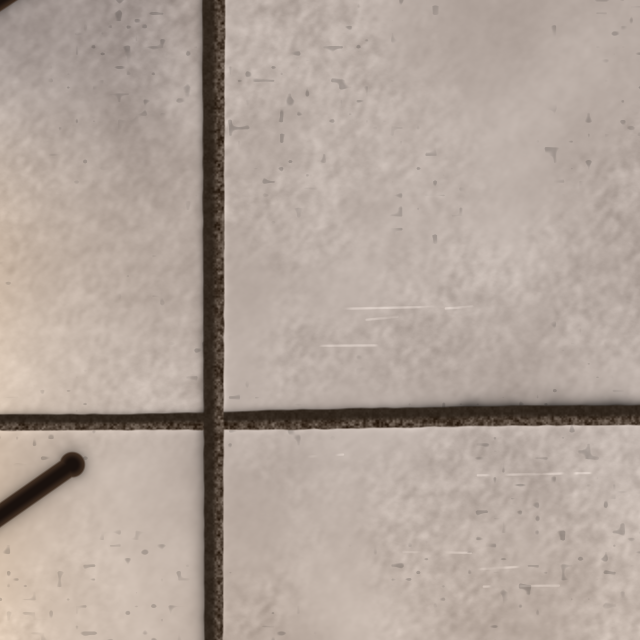
This texture is drawn by a WebGL 2 fragment shader. Its source:

```glsl
#version 300 es
precision highp float;
// Worn beige stone tiles meeting at a dark, gritty cross joint, with two dark rods at the left.
uniform vec2 u_resolution;
out vec4 outColor;

float hash(vec2 p) {
  vec3 q = fract(vec3(p.xyx) * 0.1031);
  q += dot(q, q.yzx + 33.33);
  return fract((q.x + q.y) * q.z);
}

float noise(vec2 p) {
  vec2 i = floor(p), f = fract(p);
  f = f * f * (3.0 - 2.0 * f);
  return mix(mix(hash(i), hash(i + vec2(1, 0)), f.x),
             mix(hash(i + vec2(0, 1)), hash(i + vec2(1, 1)), f.x), f.y);
}

float fbm(vec2 p) {
  float sum = 0.0, amp = 0.5;
  for (int i = 0; i < 5; i++) {
    sum += amp * noise(p);
    p = mat2(1.6, 1.2, -1.2, 1.6) * p + 17.3;
    amp *= 0.5;
  }
  return sum;
}

float segment(vec2 p, vec2 a, vec2 b) {
  vec2 d = b - a;
  return length(p - a - d * clamp(dot(p - a, d) / dot(d, d), 0.0, 1.0));
}

// Mottled stone with warm light from the left, fine relief and pits.
vec3 stone(vec2 p, vec2 tile) {
  vec2 q = p + tile * 7.0 + 20.0;
  float cloud = fbm(q * 5.0) - 0.48;
  float grain = fbm(q * vec2(48.0, 62.0)) - 0.48;
  vec2 r = mat2(0.8, -0.6, 0.6, 0.8) * q * vec2(85.0, 110.0);
  float relief = noise(r) - noise(r + vec2(0.45, -0.5));
  float rough = smoothstep(0.35, 0.65, fbm(q * 4.0 + 9.0));
  if (tile.x < 0.5 && tile.y > 0.5) rough = 0.5 + 0.5 * rough;

  vec3 color = vec3(0.718, 0.668, 0.637);
  color += vec3(0.15, 0.155, 0.155) * cloud;
  color += grain * mix(0.04, 0.15, rough);
  color += relief * mix(0.012, 0.06, rough);
  float glow = exp(-p.x * 7.0) * (1.0 - smoothstep(0.55, 0.95, p.y));
  color += vec3(0.11, 0.085, 0.045) * glow;
  color -= vec3(0.075, 0.07, 0.06) * smoothstep(0.6, 1.0, p.y) * (1.0 - smoothstep(0.2, 0.36, p.x));
  color += vec3(0.035, 0.028, 0.018) * (1.0 - smoothstep(0.0, 0.36, p.y));
  float pit = smoothstep(0.83, 0.95, noise(q * vec2(75.0, 95.0))) * smoothstep(0.5, 0.68, noise(q * 9.0));
  return color * (1.0 - 0.16 * pit);
}

// Faint pale scuffs scattered along the horizontal.
float scratches(vec2 p) {
  float sum = 0.0;
  for (int i = 0; i < 9; i++) {
    float k = float(i);
    vec2 start = vec2(0.36 + 0.5 * hash(vec2(k, 3.0)), 0.04 + 0.5 * hash(vec2(k, 8.0)));
    vec2 span = vec2(0.04 + 0.17 * hash(vec2(k, 5.0)), 0.008 * (hash(vec2(k, 6.0)) - 0.3));
    float d = segment(p, start, start + span);
    sum += (1.0 - smoothstep(0.0005, 0.003, d)) * smoothstep(0.3, 0.7, noise(p * 45.0 + k * 9.0));
  }
  return min(sum, 1.0);
}

// Gritty joint: x runs across from the shaded side (-1) to the lit side (+1).
vec3 grout(float across, vec2 p) {
  float grit = noise(p * 190.0) * 0.6 + noise(p * 330.0) * 0.4;
  float lit = smoothstep(-0.25, 0.5, across);
  vec3 color = mix(vec3(0.19, 0.15, 0.115), vec3(0.31, 0.255, 0.21), lit);
  return color + (grit - 0.5) * mix(0.07, 0.4, lit);
}

// Dark rod with a rounded end and a soft contact shadow.
vec3 addRod(vec3 color, vec2 p, vec2 a, vec2 b) {
  float d = min(segment(p, a, b) - 0.0155, length(p - b) - 0.0195);
  color *= 1.0 - 0.3 * exp(-max(d, 0.0) * 110.0);
  vec3 rod = mix(vec3(0.10, 0.065, 0.05), vec3(0.25, 0.18, 0.13), smoothstep(-0.012, 0.0, d));
  return mix(color, rod, 1.0 - smoothstep(-0.002, 0.002, d));
}

void main() {
  vec2 p = gl_FragCoord.xy / u_resolution;

  // Signed offsets from the upright joint and the slightly tilted level joint.
  float wobble = 0.0016 * (noise(p * 55.0) - 0.5);
  float dx = p.x - 0.334 + wobble;
  float dy = p.y - mix(0.340, 0.351, smoothstep(0.1, 0.95, p.x)) + wobble;
  float halfX = mix(0.0145, 0.0175, p.y);
  float halfY = mix(0.0125, 0.0155, smoothstep(0.2, 0.5, p.x));
  float edgeX = abs(dx) - halfX, edgeY = abs(dy) - halfY;
  vec2 tile = step(vec2(0.0), vec2(dx, dy));

  vec3 color = stone(p, tile);
  color += 0.10 * scratches(p);

  // Pale arrises on the lit sides, soft shade on the others.
  float chip = 0.4 + 0.6 * noise(p * 38.0);
  color += 0.15 * chip * tile.x * mix(0.4, 1.0, tile.y) * exp(-max(edgeX, 0.0) * 240.0);
  color += 0.11 * chip * (1.0 - tile.y) * exp(-max(edgeY, 0.0) * 240.0);
  color *= 1.0 - 0.38 * (1.0 - tile.x) * exp(-max(edgeX, 0.0) * mix(110.0, 220.0, tile.y));
  float smudge = smoothstep(0.55, 0.75, p.x) * (0.5 + 0.5 * noise(p * 30.0));
  color *= 1.0 - tile.y * (0.3 + 0.35 * smudge) * exp(-max(edgeY, 0.0) * mix(220.0, 90.0, smudge));

  // Joints, the upright one running over the crossing.
  color = mix(color, grout(-dy / halfY, p), 1.0 - smoothstep(-0.002, 0.002, edgeY));
  color = mix(color, grout(dx / halfX, p), 1.0 - smoothstep(-0.002, 0.002, edgeX));

  color = addRod(color, p, vec2(-0.05, 0.16), vec2(0.113, 0.274));
  color = addRod(color, p, vec2(-0.05, 0.968), vec2(0.06, 1.04));
  outColor = vec4(clamp(color, 0.0, 1.0), 1.0);
}
```
